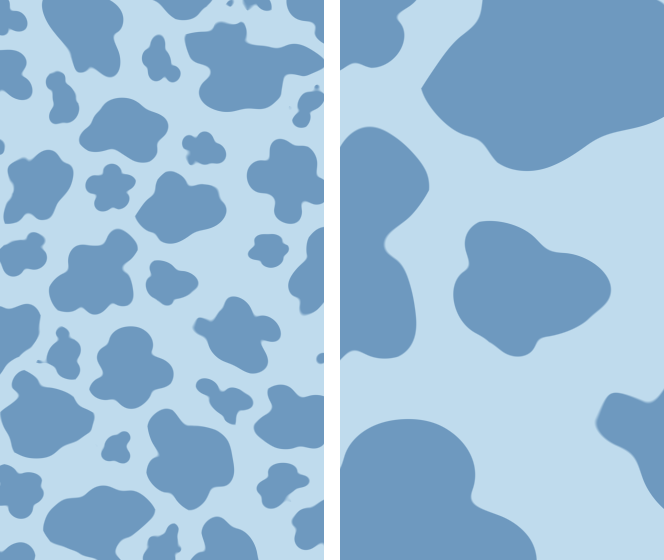
Left, the full canvas; right, a detail of the centre.
Give the GLSL for this pattern, as a Shadertoy shader.

```glsl
const vec3 PATCH_BLUE = vec3(0.43, 0.60, 0.75);
const vec3 PALE_BLUE = vec3(0.75, 0.86, 0.93);
const float CELLS_PER_HEIGHT = 7.2;
const float GRID_TILT = 0.3;
const float JITTER = 0.36;         // centre offset, in cells
const float LARGE_RADIUS = 0.61;   // patch sizes, in cells
const float SMALL_RADIUS = 0.33;
const float SIZE_SPREAD = 0.36;
const float HALF_GAP = 0.085;      // half the channel between patches
const float CORNER_ROUNDING = 0.09;
const float LOBE_BLEND = 0.2;      // softness of the notches
const float STRETCH = 0.22;
const int LOBES = 5;
const float TAU = 6.2831853;

float hash(vec2 p) {
    return fract(sin(dot(p, vec2(127.1, 311.7))) * 43758.5453);
}

vec2 hash2(vec2 p) {
    return vec2(hash(p), hash(p + 37.3));
}

mat2 rotation(float a) {
    float c = cos(a), s = sin(a);
    return mat2(c, s, -s, c);
}

float smoothMin(float a, float b, float k) {
    float h = max(k - abs(a - b), 0.0) / k;
    return min(a, b) - 0.25 * h * h * k;
}

float smoothMax(float a, float b, float k) {
    return -smoothMin(-a, -b, k);
}

// Distance to a patch: a core circle with uneven lobes around it
float patchDistance(vec2 p, vec2 id) {
    float parity = mod(id.x + id.y, 2.0);
    float radius = mix(SMALL_RADIUS, LARGE_RADIUS, parity);
    radius *= 1.0 + SIZE_SPREAD * (hash(id + 5.7) - 0.5);

    float turn = TAU * hash(id + 11.9);
    float stretch = 1.0 + STRETCH * hash(id + 17.1);
    p = rotation(turn) * p / radius * vec2(stretch, 1.0 / stretch);

    float d = length(p) - 0.58;
    for (int i = 0; i < LOBES; i++) {
        vec2 seed = id + 7.31 * float(i + 3);
        vec2 rnd = hash2(seed);
        float angle = TAU * (float(i) + 0.6 * (rnd.x - 0.5)) / float(LOBES);
        float reach = mix(0.42, 0.86, rnd.y);
        float lobeRadius = mix(0.29, 0.52, hash(seed + 71.7));
        vec2 centre = reach * vec2(cos(angle), sin(angle));
        d = smoothMin(d, length(p - centre) - lobeRadius, LOBE_BLEND);
    }
    return d * radius;
}

// Nearest patch, trimmed so that neighbours never touch
float patternDistance(vec2 p) {
    vec2 cell = floor(p);
    float nearest = 10.0, second = 10.0;
    for (int y = -2; y <= 2; y++) {
        for (int x = -2; x <= 2; x++) {
            vec2 id = cell + vec2(x, y);
            vec2 centre = id + 0.5 + JITTER * (hash2(id) - 0.5);
            float d = patchDistance(p - centre, id);
            second = min(second, max(nearest, d));
            nearest = min(nearest, d);
        }
    }
    float channel = HALF_GAP - 0.5 * (second - nearest);
    return smoothMax(nearest, channel, CORNER_ROUNDING);
}

void mainImage(out vec4 fragColor, in vec2 fragCoord) {
    vec2 p = (fragCoord - 0.5 * iResolution.xy) / iResolution.y;
    p = rotation(GRID_TILT) * p * CELLS_PER_HEIGHT + vec2(23.4, 41.7);

    float pixel = CELLS_PER_HEIGHT / iResolution.y;
    float ground = smoothstep(-0.8 * pixel, 0.8 * pixel, patternDistance(p));
    fragColor = vec4(mix(PATCH_BLUE, PALE_BLUE, ground), 1.0);
}
```
